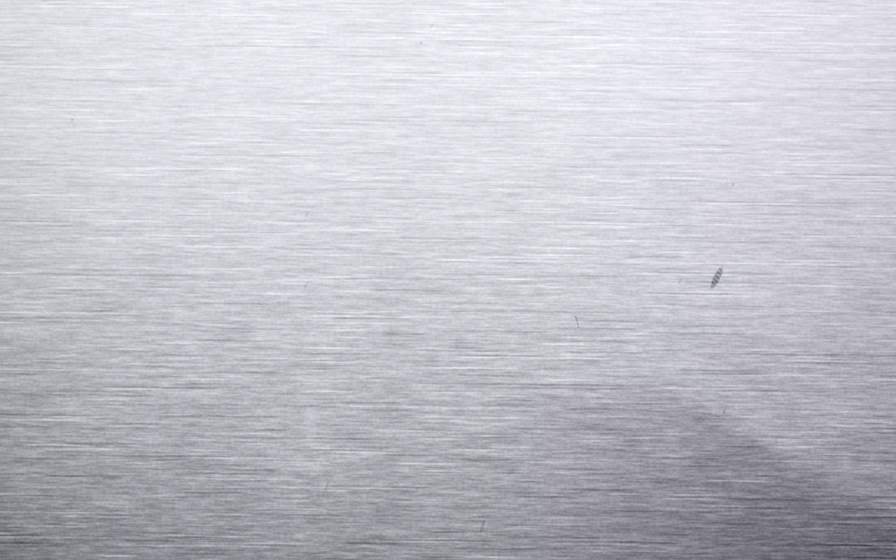
This texture is drawn by a Shadertoy shader. Its source:

```glsl
#define TONE_BOTTOM 0.575
#define TONE_TOP 0.915
#define TONE_CURVE 1.7
#define EDGE_FALLOFF 0.10
#define BRUSH_CONTRAST 0.17
#define LINE_CONTRAST 0.075
#define BRUSH_TILT 0.012
#define SHADOW_DEPTH 0.085
#define NICK_COUNT 12
#define NICK_DEPTH 0.13
#define METAL_TINT vec3(0.0, 0.001, 0.03)

vec2 hash2(vec2 p) {
    uvec2 q = uvec2(ivec2(p)) * uvec2(1597334677u, 3812015801u);
    uint n = (q.x ^ q.y) * 1597334677u;
    n = (n ^ (n >> 15)) * 3812015801u;
    return vec2(uvec2(n, n * 48271u) >> 8) / float(0xffffff);
}

float cornerSlope(vec2 cell, vec2 offset) {
    float angle = 6.2832 * hash2(cell).x;
    return dot(vec2(cos(angle), sin(angle)), offset);
}

float gradientNoise(vec2 p) {
    vec2 i = floor(p), f = p - i;
    vec2 u = f * f * f * (f * (f * 6.0 - 15.0) + 10.0);
    vec2 e = vec2(1.0, 0.0);
    float low = mix(cornerSlope(i, f), cornerSlope(i + e, f - e), u.x);
    float high = mix(cornerSlope(i + e.yx, f - e.yx), cornerSlope(i + 1.0, f - 1.0), u.x);
    return mix(low, high, u.y);
}

// Fine grain, from short fibres down to specks
float brushedGrain(vec2 p) {
    float grain = 0.14 * gradientNoise(p * vec2(2.5, 38.0));
    grain += 0.28 * gradientNoise(p * vec2(6.0, 97.0) + 17.3);
    grain += 0.48 * gradientNoise(p * vec2(14.0, 181.0) + 41.7);
    grain += 0.50 * gradientNoise(p * vec2(42.0, 233.0) + 73.1);
    return grain + 0.34 * gradientNoise(p * vec2(170.0, 227.0) + 97.9);
}

// Hairline scratches: one per row, broken into dashes of random length
float hairlines(vec2 p, float rows, float seed) {
    float y = p.y * rows;
    float row = floor(y);
    vec2 rnd = hash2(vec2(row, seed));
    float dash = gradientNoise(vec2(p.x * mix(2.0, 8.0, rnd.x) + 40.0 * rnd.y, row * 1.37 + seed));
    float centre = mix(0.35, 0.65, rnd.y);
    float thin = 1.0 - smoothstep(0.12, 0.36, abs(y - row - centre));
    return thin * smoothstep(0.10, 0.32, dash);
}

float nicks(vec2 p, float aspect) {
    float cover = 0.0;
    for (int i = 0; i < NICK_COUNT; i++) {
        vec2 shape = hash2(vec2(i, 57));
        vec2 q = p - hash2(vec2(i, 23)) * vec2(aspect, 1.0);
        float angle = mix(0.7, 1.9, shape.x);
        vec2 along = vec2(cos(angle), sin(angle));
        q = vec2(dot(q, along), dot(q, vec2(-along.y, along.x)));
        float halfLength = mix(0.001, 0.011, shape.y * shape.y);
        q.y -= 18.0 * (shape.x - 0.5) * q.x * q.x;
        float d = length(vec2(max(abs(q.x) - halfLength, 0.0), q.y));
        cover = max(cover, (1.0 - smoothstep(0.0005, 0.0028, d)) * mix(0.4, 1.0, shape.x));
    }
    return cover;
}

// Small slanted dent crossed by fine ridges
float hatchedDent(vec2 p) {
    vec2 along = vec2(0.45, 0.89);
    vec2 q = vec2(dot(p, along), dot(p, vec2(along.y, -along.x)));
    float body = 1.0 - smoothstep(0.7, 1.2, length(q / vec2(0.021, 0.006)));
    return body * (0.75 + 0.25 * sin(q.x * 900.0 + q.y * 300.0));
}

void mainImage(out vec4 fragColor, in vec2 fragCoord) {
    vec2 uv = fragCoord / iResolution.xy;
    vec2 p = fragCoord / iResolution.y;
    float aspect = iResolution.x / iResolution.y;

    // Broad light from above, dimmer toward the sides
    float tone = mix(TONE_BOTTOM, TONE_TOP, 1.0 - pow(1.0 - uv.y, TONE_CURVE));
    float side = abs(2.0 * uv.x - 1.0);
    tone -= EDGE_FALLOFF * side * side * side * mix(1.0, 0.6, uv.y);
    tone += 0.015 * gradientNoise(p * vec2(1.6, 5.0) + 5.2);

    // Slanted soft shadow in the lower right
    float shadowLine = 0.28 - 0.59 * (p.x - 0.78 * aspect);
    float shadow = 1.0 - smoothstep(-0.035, 0.025, p.y - min(shadowLine, 0.31));
    shadow *= smoothstep(0.5, 0.82, uv.x);
    tone -= SHADOW_DEPTH * shadow;

    // Pale rubbed patch
    vec2 rub = (p - vec2(0.34 * aspect, 0.2) - vec2(0.12, 0.0) * (p.y - 0.2)) / vec2(0.05, 0.16);
    tone += 0.05 * exp(-dot(rub, rub)) * (0.6 + gradientNoise(p * vec2(26.0, 9.0)));

    // Brushing, stronger in the darker part
    vec2 b = p + vec2(0.0, BRUSH_TILT * p.x);
    float strength = mix(1.1, 0.55, smoothstep(0.1, 0.9, uv.y));
    tone += BRUSH_CONTRAST * strength * brushedGrain(b);
    tone += LINE_CONTRAST * strength * hairlines(b, 157.0, 131.0);
    tone -= LINE_CONTRAST * strength * hairlines(b + vec2(0.0, 0.0023), 139.0, 211.0);

    // Surface damage
    tone -= NICK_DEPTH * nicks(p, aspect);
    tone -= 0.28 * hatchedDent(p - vec2(0.8 * aspect, 0.504));

    vec3 metal = vec3(tone) + METAL_TINT;
    metal.g += 0.008 * (0.5 - uv.x) - 0.006 * shadow;
    fragColor = vec4(clamp(metal, 0.0, 1.0), 1.0);
}
```
